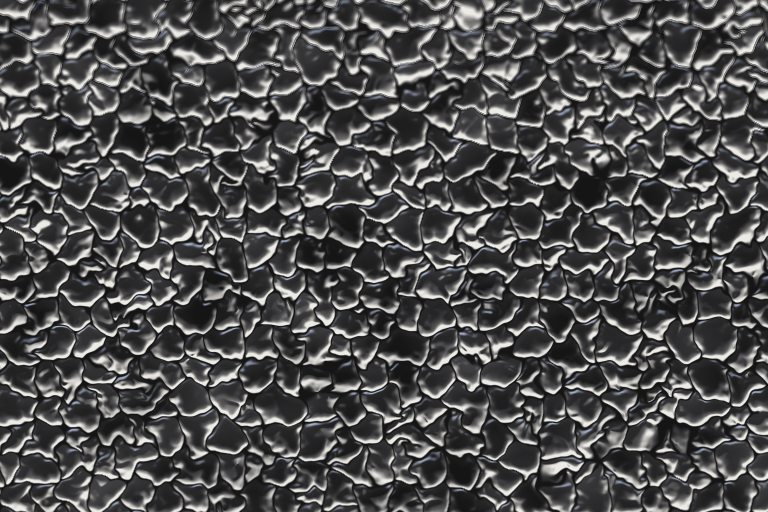
This texture is drawn by a WebGL 2 fragment shader. Its source:

```glsl
#version 300 es
precision highp float;
// Embossed dark metal: a packed field of irregular, lobed drops with thin seams.
// Each drop is a smooth union of three points in a warped grid; the edge distance
// and its slope place broad pale lower rims and cool upper glints.

#define ROWS 17.0          // drops per canvas height
#define WARP 0.50          // bending of the drop outlines
#define RIPPLE 0.17        // small wobble of the outlines
#define REACH 0.50         // largest length of a lobe
#define ROUNDING 15.0      // lower values give rounder corners
#define SEAM 0.006         // half width of the dark gaps
#define RIM_GAIN 0.62      // strength of the pale rims
#define GLINT_GAIN 0.60    // strength of the cool glints
#define DEFOCUS 0.0032     // softness toward the top
#define LIGHT vec2(-0.2, 0.98)

uniform vec2 u_resolution;
out vec4 fragColor;

vec2 hash2(vec2 cell) {
    vec3 h = fract(vec3(cell.xyx) * vec3(0.1031, 0.1030, 0.0973));
    h += dot(h, h.yzx + 33.33);
    return fract((h.xx + h.yz) * h.zy);
}

// Gradient noise, about -0.7 to 0.7.
float corner(vec2 cell, vec2 offset) {
    return dot(hash2(cell) * 2.0 - 1.0, offset);
}

float noise(vec2 p) {
    vec2 i = floor(p), f = p - i;
    vec2 u = f * f * f * (f * (f * 6.0 - 15.0) + 10.0);
    vec2 x = vec2(1.0, 0.0);
    float low = mix(corner(i, f), corner(i + x, f - x), u.x);
    float high = mix(corner(i + x.yx, f - x.yx), corner(i + 1.0, f - 1.0), u.x);
    return mix(low, high, u.y);
}

vec2 warp(vec2 p) {
    vec2 broad = vec2(noise(p * 1.15 + 7.3), noise(p * 1.15 + 61.7));
    vec2 fine = vec2(noise(p * 2.9 + 23.1), noise(p * 2.9 + 91.9));
    return p + WARP * broad + RIPPLE * fine;
}

// Rounded distance to the drop edge in x, random drop value in y.
vec2 drop(vec2 p) {
    p = warp(p);
    vec2 base = floor(p - 0.5);
    float own = 0.0, id = 0.0, total = 0.0;
    for (int j = -1; j <= 2; j++) {
        for (int i = -1; i <= 2; i++) {
            vec2 cell = base + vec2(i, j);
            vec2 place = hash2(cell + 137.0), form = hash2(cell + 311.0);
            float angle = 6.2832 * form.x;
            vec2 axis = vec2(cos(angle), sin(angle));
            vec2 side = vec2(-axis.y, axis.x);
            vec2 v = p - cell - 0.5 - 0.65 * (place - 0.5);
            // Three lobes joined by summing their fields.
            float a = length(v - axis * REACH * form.y);
            float b = length(v + axis * REACH * fract(7.0 * form.x));
            float c = length(v - side * REACH * fract(5.0 * form.y));
            float field = dot(exp(-ROUNDING * vec3(a, b, c)), vec3(1.0));
            field *= exp(ROUNDING * 0.12 * place.x);
            total += field;
            if (field > own) {
                own = field;
                id = place.y;
            }
        }
    }
    float others = max(total - own, 1e-7);
    return vec2(0.5 * log(max(own, 1e-7) / others) / ROUNDING, id);
}

vec3 metal(vec2 uv) {
    vec2 p = uv * ROWS + 50.0;
    vec2 here = drop(p);
    float e = here.x, h = 0.025;
    vec2 slope = vec2(drop(p + vec2(h, 0.0)).x, drop(p + vec2(0.0, h)).x) - e;
    float facing = dot(slope / (length(slope) + 0.005), LIGHT);
    float grain = noise(p * 2.3 + 15.0);
    float patches = noise(p * 0.5 + 40.0);

    // Dark body, lighter toward the lower side.
    float inside = smoothstep(SEAM, SEAM + 0.03, e);
    float lit = smoothstep(-0.4, 0.8, facing);
    float body = 0.10 + 0.06 * here.y + 0.14 * patches;
    body += (0.03 + 0.30 * lit) * (1.0 - smoothstep(0.08, 0.30, e));
    float tone = mix(0.085, max(body, 0.085), inside);

    // Pale rim with an uneven inner border.
    float width = 0.11 + 0.09 * grain;
    float rim = smoothstep(SEAM, 0.040, e);
    rim *= 1.0 - smoothstep(0.065, 0.065 + width, e);
    tone += RIM_GAIN * mix(0.85, 1.2, uv.y) * rim * lit * (0.95 + 0.7 * patches);

    // Broken cool reflection on the upper shoulder.
    float shoulder = smoothstep(0.025, 0.06, e) * (1.0 - smoothstep(0.075, 0.13, e));
    float glint = shoulder * smoothstep(0.35, 0.9, -facing);
    glint *= smoothstep(-0.05, 0.25, noise(p * 1.4 + 77.0));

    vec3 tint = mix(vec3(1.0, 0.985, 1.02), vec3(1.01, 1.0, 0.98), smoothstep(0.15, 0.6, tone));
    return min(tone, 0.92) * tint + GLINT_GAIN * glint * vec3(0.85, 0.95, 1.12);
}

void main() {
    vec2 uv = gl_FragCoord.xy / u_resolution.y;
    float blur = 0.28 / u_resolution.y + DEFOCUS * pow(abs(uv.y - 0.3), 2.0);
    vec3 color = vec3(0.0);
    for (int k = 0; k < 4; k++) {
        float angle = 1.5708 * float(k) + 0.46;
        color += metal(uv + 1.4 * blur * vec2(cos(angle), sin(angle)));
    }
    fragColor = vec4(clamp(color * 0.25, 0.0, 1.0), 1.0);
}
```
